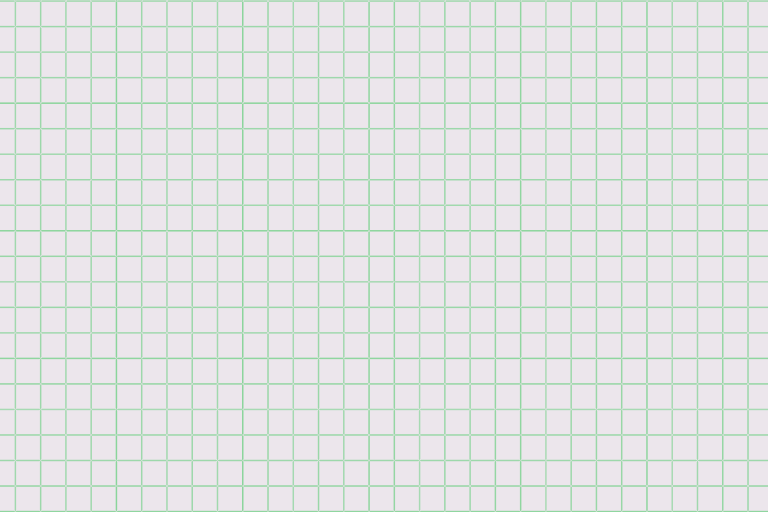
This pattern is drawn by a Shadertoy shader. Its source:

```glsl
// Graph paper: soft green rules on pale lilac, a little over 30 by 20 cells.
// Each axis is folded to its nearest rule, whose exact pixel coverage gives
// smooth edges; ink varies from rule to rule and thins where two rules cross.

#define CELLS vec2(30.4, 20.06)       // repeats across and down
#define FIRST_RULE vec2(0.609, 0.042) // first rule from left and top, in cells
#define RULE_WIDTH 0.0029             // in canvas heights
#define KNOT_FADE 0.6                 // ink lost at crossings
#define INK_VARIATION 0.2             // strength change between rules
#define PAPER vec3(0.927, 0.900, 0.927)
#define INK vec3(0.605, 0.845, 0.660)

// Share of a pixel covered by a rule, for each axis
vec2 ruleCoverage(vec2 dist, float pixel) {
    vec2 upper = min(dist + 0.5 * pixel, vec2(0.5 * RULE_WIDTH));
    vec2 lower = max(dist - 0.5 * pixel, vec2(-0.5 * RULE_WIDTH));
    return clamp((upper - lower) / pixel, 0.0, 1.0);
}

// Uneven inking: layered sines of the rule number
vec2 ruleStrength(vec2 index) {
    vec2 waves = sin(index * 2.4 + 4.5) + sin(index * 1.25 + 2.8);
    return 1.0 + 0.5 * INK_VARIATION * waves;
}

void mainImage(out vec4 fragColor, in vec2 fragCoord) {
    float pixel = 1.0 / iResolution.y;
    vec2 canvas = vec2(iResolution.x * pixel, 1.0);

    // Position from the top left, in canvas heights
    vec2 pos = fragCoord * pixel;
    pos.y = 1.0 - pos.y;

    // Number of, and signed distance to, the nearest vertical (x)
    // and horizontal (y) rule
    vec2 cellSize = canvas / CELLS;
    vec2 grid = pos / cellSize - FIRST_RULE;
    vec2 index = floor(grid + 0.5);
    vec2 dist = (grid - index) * cellSize;

    // Combine both directions, lightening the crossings
    vec2 rule = ruleCoverage(dist, pixel) * ruleStrength(index);
    float ink = max(rule.x, rule.y) - KNOT_FADE * min(rule.x, rule.y);

    fragColor = vec4(mix(PAPER, INK, ink), 1.0);
}
```
